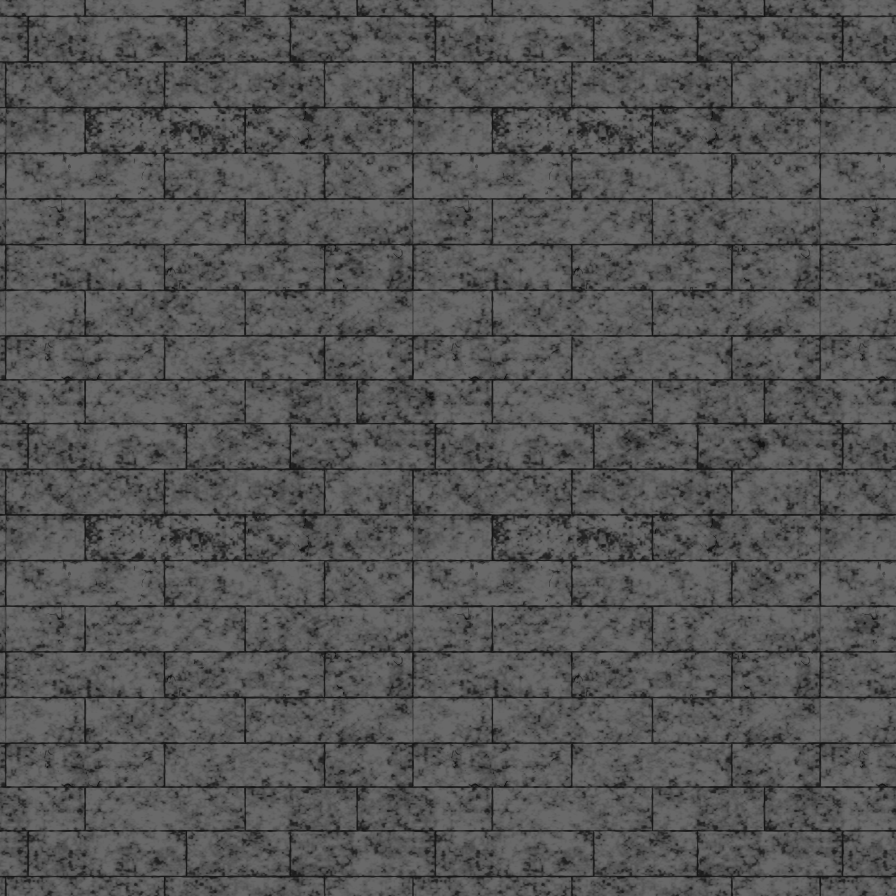
This texture map is drawn by a Shadertoy shader. Its source:

```glsl
const float REPEATS = 2.2;           // wall panels across the canvas
const float PANEL_TOP = 0.04;        // first full panel starts this far down
const float COURSES = 9.0;           // brick rows per panel
const float JOINT_HALF = 0.0018;     // half joint width, in panels
const float FAINT_JOINT = 0.35;      // strength of the worn-away joint
const float FACE_TONE = 0.412;
const float GRIME_DEPTH = 0.105;
const float PIT_DEPTH = 0.17;
const float STREAK_DEPTH = 0.035;
const float CRACK_DEPTH = 0.12;
const float KNOT_DEPTH = 0.12;
const float KNOT_CHANCE = 0.07;
const float JOINT_TONE = 0.08;
const vec2 PITTED_BRICK = vec2(2.0, 0.0); // course and joint of the roughest brick

// Joint positions along the three kinds of course and the short-brick course
const vec3 OFFSET_JOINTS = vec3(0.069, 0.458, 0.713);
const vec3 ODD_JOINTS = vec3(0.014, 0.404, 0.797);
const vec3 EVEN_JOINTS = vec3(0.209, 0.602, 0.014);
const vec3 SHORT_JOINTS = vec3(0.209, 0.602, 0.877);

float hash(vec2 p) {
    return fract(sin(dot(p, vec2(12.9898, 78.233))) * 43758.5453);
}

float noise(vec2 p) {
    vec2 i = floor(p), f = fract(p);
    f = f * f * (3.0 - 2.0 * f);
    return mix(mix(hash(i), hash(i + vec2(1, 0)), f.x),
               mix(hash(i + vec2(0, 1)), hash(i + vec2(1, 1)), f.x), f.y);
}

float fbm(vec2 p, int octaves) {
    float sum = 0.0, total = 0.0, amp = 0.5;
    for (int i = 0; i < octaves; i++) {
        sum += amp * noise(p);
        total += amp;
        p = p * 2.03 + 17.3;
        amp *= 0.65;
    }
    return sum / total;
}

vec3 courseJoints(float course) {
    if (course < 0.5) return OFFSET_JOINTS;
    if (course > COURSES - 1.5) return SHORT_JOINTS;
    return mod(course, 2.0) > 0.5 ? ODD_JOINTS : EVEN_JOINTS;
}

float jointStrength(float course, int k) {
    bool worn = k == 2 && mod(course, 2.0) < 0.5
             && course > 0.5 && course < COURSES - 1.5;
    return worn ? FAINT_JOINT : 1.0;
}

void mainImage(out vec4 fragColor, in vec2 fragCoord) {
    vec2 uv = fragCoord / iResolution.y;
    vec2 p = vec2(uv.x, 1.0 - uv.y) * REPEATS - vec2(0.0, PANEL_TOP);
    float pixel = REPEATS / iResolution.y;

    // Courses: the last two of each panel are slightly lower
    float v = fract(p.y);
    float courseY = max(v * 8.92, COURSES - (1.0 - v) * 9.3);
    float course = min(floor(courseY), COURSES - 1.0);
    float below = (courseY - course) / COURSES;
    float rowEdge = min(below, 1.0 / COURSES - below);

    // Nearest joint on each side of the brick
    vec3 joints = courseJoints(course);
    float left = 1.0, right = 1.0, leftPower = 1.0, rightPower = 1.0, index = 0.0;
    for (int k = 0; k < 3; k++) {
        float d = fract(p.x - joints[k]);
        float power = jointStrength(course, k);
        if (d < left) { left = d; leftPower = power; index = float(k); }
        if (1.0 - d < right) { right = 1.0 - d; rightPower = power; }
    }
    float sideEdge = min(left, right);
    float sidePower = left < right ? leftPower : rightPower;
    vec2 brick = vec2(course, index);
    vec2 local = vec2(left, below);
    vec2 seed = vec2(hash(brick + 3.1), hash(brick + 8.7)) * 60.0;
    float edge = exp(-rowEdge / 0.006) + sidePower * exp(-sideEdge / 0.009);

    // Cloudy grime and fine speckled pits, both denser along the edges
    float cloud = fbm(local * vec2(15.0, 21.0) + seed, 3);
    float grain = fbm(local * vec2(42.0, 55.0) + seed.yx, 3);
    float speckle = fbm(local * vec2(95.0, 110.0) + seed, 2);
    float bias = (hash(brick + 5.3) - 0.5) * 0.04;
    float roughness = all(lessThan(abs(brick - PITTED_BRICK), vec2(0.5))) ? 0.07 : 0.0;
    float grime = smoothstep(0.36, 0.66,
        cloud * 0.35 + grain * 0.35 + speckle * 0.3 + edge * 0.06 + bias);
    float pits = smoothstep(0.56, 0.76,
        speckle * 0.42 + grain * 0.33 + cloud * 0.25 + edge * 0.07 + bias + roughness);
    float tone = FACE_TONE - GRIME_DEPTH * grime - PIT_DEPTH * pits;

    // Vertical runs on some bricks
    float runs = noise(local * vec2(85.0, 9.0) + seed);
    float hasRuns = step(0.5, hash(brick + 1.9));
    tone -= STREAK_DEPTH * hasRuns * smoothstep(0.5, 0.9, runs) * smoothstep(0.3, 0.6, cloud);

    // Broken hairline cracks
    float crackField = abs(fbm(local * vec2(11.0, 6.0) + seed + 31.0, 4) - 0.5);
    float crack = 1.0 - smoothstep(0.004, 0.012 + pixel, crackField);
    float hasCrack = step(0.7, hash(brick + 6.4));
    tone -= CRACK_DEPTH * hasCrack * crack * smoothstep(0.5, 0.65, grain);

    // Dark knots that differ from panel to panel
    vec2 panel = vec2(floor(p.x - left + 0.5), floor(p.y));
    float pick = hash(panel * 7.1 + brick * 1.7 + 2.3);
    vec2 knotCenter = vec2(mix(0.35, 0.65, pick / KNOT_CHANCE) * (left + right), 0.045);
    vec2 knotOffset = (local - knotCenter) / vec2(0.045, 0.03);
    float knot = exp(-dot(knotOffset, knotOffset) * 1.5) * smoothstep(0.25, 0.65, grain);
    tone -= KNOT_DEPTH * step(pick, KNOT_CHANCE) * knot;

    // Thin joints with uneven, chipped borders
    float chip = (noise(p * 95.0) - 0.45) * 0.0018;
    float rowLine = 1.0 - smoothstep(-0.7 * pixel, 0.7 * pixel, rowEdge - JOINT_HALF - chip);
    float sideLine = 1.0 - smoothstep(-0.7 * pixel, 0.7 * pixel, sideEdge - JOINT_HALF - chip);
    float joint = max(rowLine, sideLine * sidePower) * mix(0.7, 1.0, noise(p * 40.0));
    tone = mix(max(tone, JOINT_TONE), JOINT_TONE, joint);

    fragColor = vec4(vec3(tone), 1.0);
}
```
